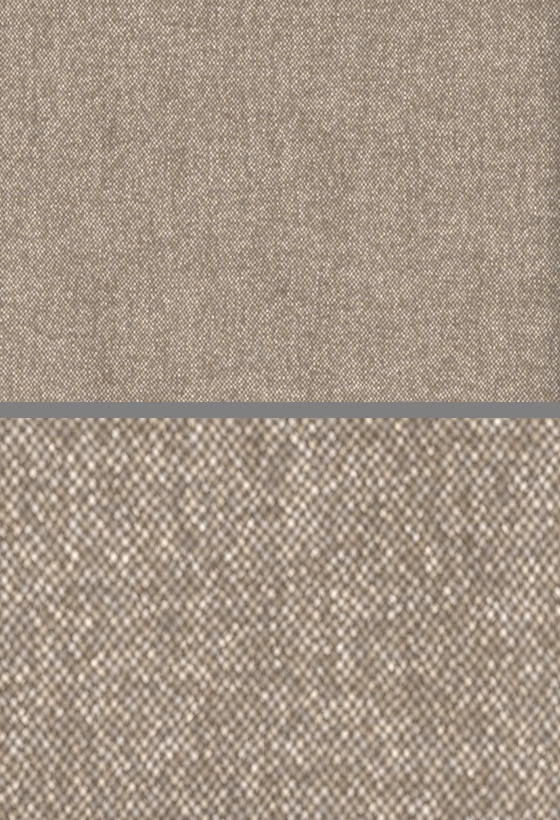
Top: the whole. Bottom: its middle third, enlarged.
A Shadertoy shader for this texture:

```glsl
const float TAU = 6.2831853;
const vec2  WEAVE_COUNT = vec2(96.0, 75.0);      // weave repeats per canvas height
const vec3  GAP_COLOR   = vec3(0.478, 0.415, 0.354);
const vec3  YARN_TINT   = vec3(1.0, 1.01, 1.02); // light added by raised yarn
const float YARN_MIN    = 0.17;
const float YARN_RANGE  = 0.36;
const float RUN_SHARE   = 0.3;                   // lightness shared along a thread
const float GRAIN_JITTER = 0.2;
const float STREAK_WARP = 0.014;
const float STREAK_WEFT = 0.011;
const float MOTTLE      = 0.004;
const float FIBER_DEPTH = 0.07;
const float HUE_SHIFT   = 0.018;
const float FOLD_START  = 0.962;
const float FOLD_DARK   = 0.12;
const int   AA = 3;

float hash(vec2 p) {
    vec3 q = fract(vec3(p.xyx) * 0.1031);
    q += dot(q, q.yzx + 33.33);
    return fract((q.x + q.y) * q.z);
}

// Slow change of tone along one thread
float streak(float thread, float along, float seed) {
    float phase = TAU * hash(vec2(thread, seed));
    float slow = sin(along * 0.13 + phase);
    float quick = sin(along * 0.41 + phase * 3.7);
    return slow + 0.6 * quick + 2.0 * hash(vec2(thread, seed + 7.0)) - 1.0;
}

// Broad unevenness of the cloth
float mottle(vec2 p) {
    return sin(p.x * 13.0 + 2.0 * sin(p.y * 5.0))
         + sin(p.x * 37.0 + 1.5 * sin(p.y * 9.0 + 1.0))
         + sin(p.y * 17.0 + 1.7 * sin(p.x * 6.0 + 2.0));
}

// Nearest crossing of a staggered plain weave
vec2 nearestCrossing(vec2 q) {
    vec2 even = floor(q + 0.5);
    vec2 odd = floor(q) + 0.5;
    vec2 a = abs(q - even), b = abs(q - odd);
    return a.x + a.y < b.x + b.y ? even : odd;
}

// Lightness of one raised yarn, partly shared by its neighbors on the thread
float yarnLight(vec2 id) {
    float shift = floor(4.0 * hash(vec2(id.x, 71.0)));
    float run = hash(vec2(id.x, floor((id.y + shift) / 4.0) + 600.0));
    return YARN_MIN + YARN_RANGE * mix(hash(id), run, RUN_SHARE);
}

vec3 cloth(vec2 p) {
    // Slightly wandering threads
    vec2 q = p * WEAVE_COUNT;
    q += 0.22 * sin(q.yx * vec2(0.17, 0.13) + 2.0 * sin(q * 0.07));
    q += 0.06 * sin(q.yx * vec2(1.3, 1.7) + 1.5 * sin(q * 0.9));
    vec2 crossing = nearestCrossing(q);
    vec2 id = crossing * 2.0 + 400.0;

    // Rounded yarn with its own position and lightness
    vec2 jitter = vec2(hash(id + 11.0), hash(id + 53.0)) - 0.5;
    vec2 wave = cos(TAU * (q - crossing - GRAIN_JITTER * jitter));
    float crown = 0.5 + 0.5 * wave.x * wave.y;
    vec3 color = GAP_COLOR + YARN_TINT * yarnLight(id) * crown;

    // Thread streaks, mottling, fine fibers and warm or cool yarns
    float tone = STREAK_WARP * streak(id.x, q.y, 3.0)
               + STREAK_WEFT * streak(id.y, q.x, 19.0)
               + MOTTLE * mottle(p);
    tone += FIBER_DEPTH * (hash(floor(q * vec2(3.0, 2.0)) + 900.0) - 0.5);
    float warmth = HUE_SHIFT * (2.0 * hash(id + 131.0) - 1.0);
    return color + tone + warmth * vec3(0.5, 0.0, -1.0);
}

void mainImage(out vec4 fragColor, in vec2 fragCoord) {
    vec3 color = vec3(0.0);
    for (int y = 0; y < AA; y++)
    for (int x = 0; x < AA; x++) {
        vec2 offset = (vec2(x, y) + 0.5) / float(AA) - 0.5;
        color += cloth((fragCoord + offset) / iResolution.y);
    }
    color /= float(AA * AA);

    // Shaded fold at the right edge
    float fold = smoothstep(FOLD_START, 1.0, fragCoord.x / iResolution.x);
    color *= 1.0 - FOLD_DARK * fold;
    fragColor = vec4(clamp(color, 0.0, 1.0), 1.0);
}
```
